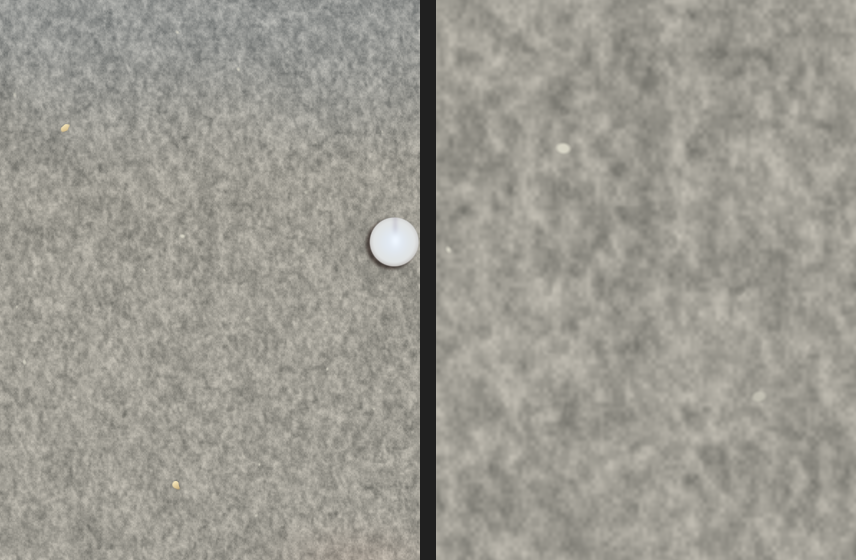
Left, the full canvas; right, a detail of the centre.
This texture is drawn by a WebGL 2 fragment shader. Its source:

```glsl
#version 300 es
precision highp float;
precision highp int;
// Worn grey felt with a pale glossy ball, two crumbs and scattered lint.
// The felt sums stretched value noise over a cool-to-warm gradient;
// the objects are smooth-edged distance shapes laid on top.

uniform vec2 u_resolution;
out vec4 fragColor;

// Integer hash of a lattice cell, 0..1
float hash(ivec2 cell, uint seed) {
    uvec2 q = uvec2(cell) * uvec2(1597334677u, 3812015801u);
    uint n = (q.x ^ q.y ^ (seed * 747796405u)) * 1597334677u;
    n = (n ^ (n >> 15)) * 2246822519u;
    n ^= n >> 13;
    return float(n >> 8) / 16777216.0;
}

// Value noise centred on zero, -0.5..0.5
float noise(vec2 p, uint seed) {
    ivec2 c = ivec2(floor(p));
    vec2 f = fract(p);
    f = f * f * (3.0 - 2.0 * f);
    float low = mix(hash(c, seed), hash(c + ivec2(1, 0), seed), f.x);
    float high = mix(hash(c + ivec2(0, 1), seed), hash(c + ivec2(1, 1), seed), f.x);
    return mix(low, high, f.y) - 0.5;
}

float coverage(float dist, float soft) {
    return 1.0 - smoothstep(-soft, soft, dist);
}

// Gaussian falloff around the origin
float glow(vec2 p, vec2 size) {
    vec2 d = p / size;
    return exp(-dot(d, d));
}

vec2 rotate(vec2 p, float angle) {
    float c = cos(angle), s = sin(angle);
    return vec2(c * p.x + s * p.y, c * p.y - s * p.x);
}

// Mottled cloth: wide stains, fibre tufts, fine nap and dark flecks
float feltRelief(vec2 p) {
    vec2 q = p + 0.004 * vec2(noise(p * 60.0, 1u), noise(p * 60.0, 2u));
    float relief = 0.055 * noise(q * vec2(30.0, 24.0), 3u);
    relief += 0.130 * noise(q * vec2(112.0, 76.0), 4u);
    relief += 0.110 * noise(rotate(q, 0.4) * vec2(190.0, 145.0), 5u);
    relief += 0.075 * noise(p * vec2(390.0, 350.0), 6u);
    float fleck = noise(q * vec2(95.0, 85.0), 7u);
    return relief - 0.055 * smoothstep(0.24, 0.46, fleck);
}

vec3 feltColor(vec2 p) {
    float cool = smoothstep(0.62, 0.98, p.y + 0.08 * noise(p * 5.0, 8u) - 0.06 * p.x);
    vec3 base = mix(vec3(0.627, 0.616, 0.580), vec3(0.585, 0.592, 0.582), cool);
    base -= 0.055 * glow(p - vec2(0.0, 0.80), vec2(0.05, 0.09));
    base += vec3(0.025, 0.005, 0.0) * glow(p - vec2(0.64, 0.0), vec2(0.12, 0.05));
    return base + feltRelief(p) * vec3(1.04, 1.0, 0.95);
}

// Sparse pale lint, at most one speck per grid cell
float lint(vec2 p, float cellSize, float share, float px) {
    ivec2 cell = ivec2(floor(p / cellSize));
    if (hash(cell, 11u) > share) return 0.0;
    vec2 jitter = 0.15 + 0.7 * vec2(hash(cell, 12u), hash(cell, 13u));
    float radius = mix(0.0015, 0.0042, hash(cell, 14u));
    vec2 d = rotate(p - (vec2(cell) + jitter) * cellSize, 6.28 * hash(cell, 15u));
    float dist = length(d * vec2(1.0, 1.35)) - radius;
    return coverage(dist, px + 0.001) * mix(0.45, 0.95, hash(cell, 16u));
}

// Lumpy crumb with a lit upper side and a faint shadow
vec3 addCrumb(vec3 color, vec2 p, float angle, float px) {
    vec2 d = rotate(p, angle);
    float dist = length(d * vec2(0.75, 1.15)) - 0.0062 + 0.004 * noise(p * 160.0, 21u);
    color *= 1.0 - 0.16 * coverage(dist - 0.001, 0.004);
    float lit = clamp(0.6 + p.y * 55.0 - p.x * 25.0, 0.0, 1.0);
    vec3 body = mix(vec3(0.77, 0.66, 0.45), vec3(0.96, 0.90, 0.73), lit);
    return mix(color, body, coverage(dist, px));
}

// Milky ball with contact shadow, soft glint and a grey streak at the top
vec3 addBall(vec3 color, vec2 p, float radius, float px) {
    float shadowDist = length(p + radius * vec2(0.13, 0.09)) - radius;
    color *= 1.0 - vec3(0.48, 0.53, 0.54) * coverage(shadowDist - 0.001, 0.005);
    color *= 1.0 - 0.10 * coverage(shadowDist - 0.006, 0.016);
    vec2 n = p / radius;
    float r = length(n);
    vec3 body = mix(vec3(0.88, 0.91, 0.945), vec3(0.88, 0.89, 0.89), smoothstep(0.2, 0.9, r));
    body -= vec3(0.10, 0.12, 0.13) * smoothstep(0.80, 1.02, r) * (0.65 - 0.35 * n.y);
    float across = (n.x - 0.04) / 0.12;
    float streak = exp(-across * across) * smoothstep(0.15, 0.65, n.y);
    body -= vec3(0.07, 0.08, 0.06) * streak;
    body += 0.055 * glow(n - vec2(0.05, 0.06), vec2(0.20, 0.28));
    return mix(color, body, coverage(r * radius - radius, px));
}

void main() {
    float px = 1.0 / u_resolution.y;
    vec2 p = gl_FragCoord.xy * px;

    vec3 color = feltColor(p);
    color = mix(color, vec3(0.86, 0.85, 0.79), lint(p, 0.1, 0.17, px));

    for (int i = 0; i < 2; i++) {
        float t = float(i);
        vec2 center = mix(vec2(0.117, 0.771), vec2(0.315, 0.133), t);
        color = addCrumb(color, p - center, mix(0.55, -0.9, t), px);
    }

    color = addBall(color, p - vec2(0.704, 0.568), 0.0437, px);
    fragColor = vec4(clamp(color, 0.0, 1.0), 1.0);
}
```
